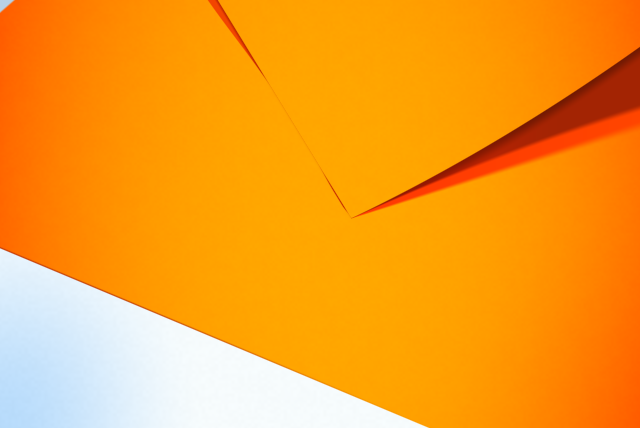
Write a Shadertoy shader that draws this background.

```glsl
// Overlapping sheets of orange paper on a pale blue-white table.
// Straight and gently curved edges are signed offsets; the raised flap casts
// a tapering two-tone shadow, and a wide vignette deepens the orange.

float hash(vec2 p) {
    return fract(sin(dot(p, vec2(127.1, 311.7))) * 43758.5453);
}

float noise(vec2 p) {
    vec2 i = floor(p), f = fract(p);
    f = f * f * (3.0 - 2.0 * f);
    return mix(mix(hash(i), hash(i + vec2(1, 0)), f.x),
               mix(hash(i + vec2(0, 1)), hash(i + vec2(1, 1)), f.x), f.y);
}

// Smooth coverage: 0 below the edge, 1 above it
float cover(float dist, float soft) {
    return smoothstep(-soft, soft, dist);
}

void mainImage(out vec4 fragColor, in vec2 fragCoord) {
    vec2 p = fragCoord / iResolution.xy * vec2(1.5, 1.0);
    float px = 0.8 / iResolution.y;

    // Orange paper, redder towards the sides
    float r = length((p - vec2(0.78, 0.48)) * vec2(1.0, 0.6));
    float falloff = pow(r, 2.6);
    vec3 paper = vec3(1.0, 0.655 - 0.48 * falloff, 0.0);
    paper.g -= 0.05 * smoothstep(0.5, 0.0, length(p - vec2(1.5, 0.0)));
    paper.g += 0.012 * (noise(p * 170.0) - 0.5) + 0.008 * (noise(p * 45.0) - 0.5);
    vec3 col = paper;

    // Flap edges, measured from its tip
    vec2 q = p - vec2(0.824, 0.490);
    float rightEdge = (q.y - q.x * (0.477 + 0.171 * q.x)) * 0.87;
    float leftEdge = (q.x + 0.614 * q.y) * 0.85;
    float flap = cover(rightEdge, px) * cover(leftEdge, px);

    // Cast shadow on the right: red penumbra, then the dark core
    float along = max(q.x, 0.0);
    float inside = cover(q.x, px);
    float penumbra = inside * cover(q.y - 0.318 * q.x, px + 0.018 * along);
    float core = inside * cover(q.y - q.x * (0.455 - 0.11 * q.x), px + 0.012 * along);
    vec3 red = mix(vec3(1.0, 0.22, 0.01), vec3(1.0, 0.27, 0.0), along / 0.676);
    vec3 dark = mix(vec3(0.82, 0.13, 0.01), vec3(0.64, 0.14, 0.01), smoothstep(0.1, 0.5, along));
    dark *= 1.0 - 0.3 * smoothstep(-0.03, 0.0, rightEdge);
    col = mix(col, red, penumbra);
    col = mix(col, dark, core);

    // Narrow gap along the left of the flap, wide at the top and fine at the tip
    float gap = 0.020 * smoothstep(0.28, 0.56, q.y) / 0.9
              + 0.003 * smoothstep(0.0, 0.03, q.y) * smoothstep(0.15, 0.06, q.y);
    float sliver = cover(leftEdge + gap, px) * smoothstep(0.0, 0.003, gap) * cover(q.y, px);
    vec3 gapColor = mix(vec3(0.95, 0.27, 0.0), vec3(0.72, 0.12, 0.0),
                        smoothstep(-0.008, 0.0, leftEdge));
    col = mix(col, gapColor, sliver * cover(-leftEdge, px));
    float crease = exp(-abs(leftEdge) / 0.0015) * cover(q.y, px);
    col = mix(col, vec3(0.85, 0.36, 0.0), 0.45 * crease);

    // The flap itself covers the shadows
    col = mix(col, paper, flap);

    // Table at lower left, cooler towards the outer side
    float table = (0.420 - 0.4175 * p.x - p.y) * 0.923;
    float cool = smoothstep(0.5, 0.0, length(p * vec2(1.0, 0.85)));
    vec3 white = mix(vec3(0.965, 0.985, 0.99), vec3(0.72, 0.86, 0.985), cool);
    white += 0.012 * (noise(p * 130.0) - 0.5);
    float rim = smoothstep(-0.005, 0.0, table) * smoothstep(1.1, 0.2, p.x);
    col = mix(col, vec3(0.70, 0.17, 0.03), 0.85 * rim);
    col = mix(col, white, cover(table, px));

    // Sliver of table in the upper left corner
    float corner = (0.034 - p.x - 1.15 * (1.0 - p.y)) * 0.66;
    col = mix(col, vec3(0.72, 0.82, 0.90), cover(corner, px + 0.001));

    fragColor = vec4(clamp(col, 0.0, 1.0), 1.0);
}
```
